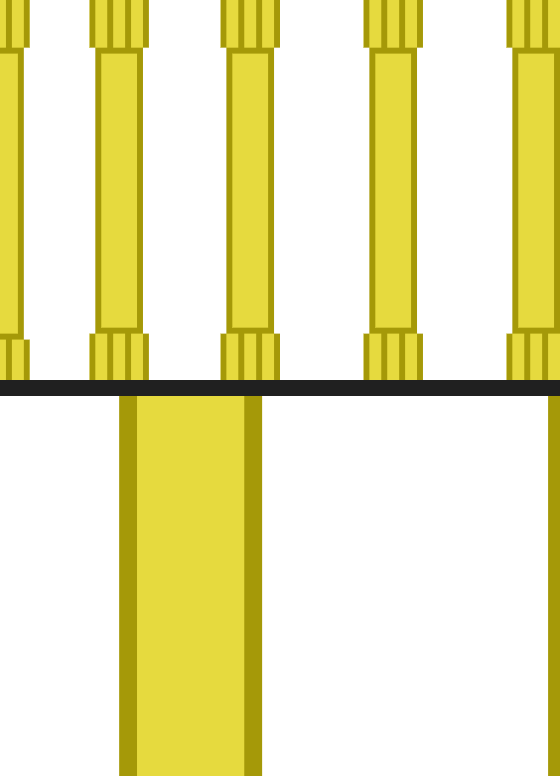
Top, the full canvas; bottom, a detail of the centre.
This pattern is drawn by a Shadertoy shader. Its source:

```glsl
// A row of yellow pillars on white, with striped caps cut off by the top and bottom edges.
// All parts are boxes on a coarse grid whose cell is a fixed fraction of the canvas width;
// a loop places the pillars, with gaps that widen from the left until they become even.

#define GRID_COLUMNS 94.0
#define PILLARS 5
#define PITCH 24.0
#define CAP_HALF_WIDTH 5.0
#define SHAFT_HALF_WIDTH 4.0
#define LINE_WIDTH 1.0
#define STRIPE_PERIOD 3.0
#define CAP_TOP_END 8.0
#define CAP_BOTTOM_START 56.0
#define PAPER vec3(1.0)
#define YELLOW vec3(0.902, 0.855, 0.243)
#define OLIVE vec3(0.647, 0.600, 0.031)

// Antialiased coverage of a signed distance, given the size of one pixel in cells
float coverage(float dist, float pixel) {
    return clamp(0.5 - dist / pixel, 0.0, 1.0);
}

// Signed distance to a box centred on x = 0, spanning top to bottom
float boxDistance(vec2 p, float halfWidth, float top, float bottom) {
    vec2 d = vec2(abs(p.x) - halfWidth, max(top - p.y, p.y - bottom));
    return max(d.x, d.y);
}

// Pillar centre: the first gaps are 20 and 22 cells, the rest are a full pitch
float pillarCentre(int index) {
    float early = max(2.0 - float(index), 0.0);
    return PITCH * float(index) - 6.0 + early * (early + 1.0);
}

vec3 drawPillar(vec3 color, vec2 p, float capStart, float pixel) {
    // Outlined shaft, tucked slightly under both caps
    float outer = boxDistance(p, SHAFT_HALF_WIDTH, CAP_TOP_END - 0.5, capStart + 0.5);
    float inner = boxDistance(p, SHAFT_HALF_WIDTH - LINE_WIDTH,
                              CAP_TOP_END + LINE_WIDTH, capStart - LINE_WIDTH);
    color = mix(color, OLIVE, coverage(outer, pixel));
    color = mix(color, YELLOW, coverage(inner, pixel));

    // Caps with evenly repeated vertical stripes
    float fromLeft = p.x + CAP_HALF_WIDTH - 0.5 * LINE_WIDTH;
    float stripe = abs(mod(fromLeft + 0.5 * STRIPE_PERIOD, STRIPE_PERIOD)
                       - 0.5 * STRIPE_PERIOD) - 0.5 * LINE_WIDTH;
    vec3 capColor = mix(YELLOW, OLIVE, coverage(stripe, pixel));
    float caps = max(abs(p.x) - CAP_HALF_WIDTH,
                     min(p.y - CAP_TOP_END, capStart - p.y));
    return mix(color, capColor, coverage(caps, pixel));
}

void mainImage(out vec4 fragColor, in vec2 fragCoord) {
    // Grid cells, measured rightward and downward from the upper left
    float pixel = GRID_COLUMNS / iResolution.x;
    vec2 p = vec2(fragCoord.x, iResolution.y - fragCoord.y) * pixel;

    vec3 color = PAPER;
    for (int i = 0; i < PILLARS; i++) {
        // The leftmost shaft is one cell longer
        float capStart = CAP_BOTTOM_START + (i == 0 ? 1.0 : 0.0);
        color = drawPillar(color, p - vec2(pillarCentre(i), 0.0), capStart, pixel);
    }
    fragColor = vec4(color, 1.0);
}
```
